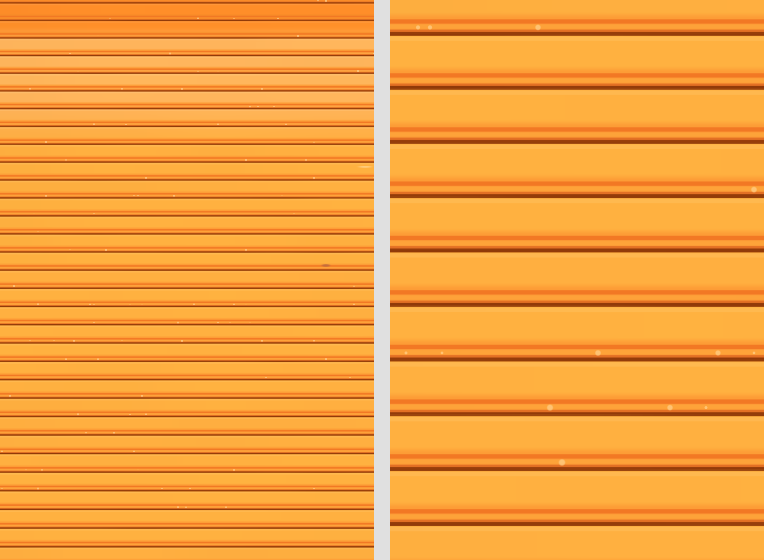
Left: the whole. Right: its middle third, enlarged.
A Shadertoy shader for this texture:

```glsl
// Orange roller shutter: horizontal slats with grooves, dark seams and light wear.
#define FIRST_SEAM 0.0052   // depth of the first seam below the top edge
#define TOP_PITCH 0.03125   // slat height at the top
#define PITCH_GROWTH 3.76e-5 // quadratic growth of the seam spacing
#define SEAM_HALF 0.036     // half width of a seam, in slats
#define SPECK_CELLS 140.0   // speck cells per canvas height
#define SPECK_CHANCE 0.035

const vec3 FACE = vec3(1.00, 0.69, 0.25);
const vec3 PALE = vec3(1.00, 0.71, 0.36);
const vec3 DEEP = vec3(1.00, 0.56, 0.16);
const vec3 SHADE = vec3(0.99, 0.61, 0.21);
const vec3 GROOVE = vec3(0.95, 0.47, 0.14);
const vec3 UNDERCUT = vec3(0.89, 0.44, 0.14);
const vec3 SEAM = vec3(0.56, 0.22, 0.03);

float hash(vec2 p) {
    p = fract(p * vec2(0.1031, 0.1137));
    p += dot(p, p.yx + 33.33);
    return fract((p.x + p.y) * p.x * 43.7);
}

float noise(vec2 p) {
    vec2 i = floor(p), f = fract(p);
    f = f * f * (3.0 - 2.0 * f);
    return mix(mix(hash(i), hash(i + vec2(1, 0)), f.x),
               mix(hash(i + vec2(0, 1)), hash(i + vec2(1, 1)), f.x), f.y);
}

// Soft-edged interval from a to b
float band(float x, float a, float b, float soft) {
    return smoothstep(a - soft, a + soft, x) - smoothstep(b - soft, b + soft, x);
}

// Soft elliptical mark
float mark(vec2 p, vec2 centre, vec2 radius) {
    return 1.0 - smoothstep(0.3, 1.0, length((p - centre) / radius));
}

void mainImage(out vec4 fragColor, in vec2 fragCoord) {
    // x to the right, y down from the top, both in canvas heights
    vec2 pos = vec2(fragCoord.x, iResolution.y - fragCoord.y) / iResolution.y;

    // Invert depth = first + pitch * n + growth * n^2 to find the slat number
    float root = sqrt(TOP_PITCH * TOP_PITCH + 4.0 * PITCH_GROWTH * (pos.y - FIRST_SEAM));
    float slat = (root - TOP_PITCH) / (2.0 * PITCH_GROWTH);
    float row = floor(slat);
    float phase = slat - row;
    float seamDist = abs(phase - floor(phase + 0.5));
    float soft = max(0.6 / (iResolution.y * root), 0.012);

    // Flat face: deep at the top, then pale, then warm yellow
    float deepen = 1.0 - smoothstep(0.045, 0.075, pos.y);
    vec3 face = mix(PALE, FACE, smoothstep(0.17, 0.27, pos.y));
    face = mix(face, DEEP, deepen);
    face *= 1.0 + 0.018 * (noise(vec2(pos.x * 5.0, row * 0.6)) - 0.5);
    face.g += 0.012 * (hash(vec2(row, 7.0)) - 0.5);

    // Slat profile, from the seam downwards
    vec3 shade = mix(SHADE, DEEP * 0.97, deepen);
    vec3 color = mix(face, face + vec3(0.0, 0.03, 0.06), band(phase, 0.05, 0.13, soft));
    color = mix(color, shade, smoothstep(0.58, 0.72, phase));
    color = mix(color, GROOVE, band(phase, 0.73, 0.81, soft));
    color = mix(color, face, 0.35 * band(phase, 0.83, 0.90, soft));
    color = mix(color, UNDERCUT, band(phase, 0.92, 1.1, soft));
    float seam = 1.0 - smoothstep(SEAM_HALF - soft, SEAM_HALF + soft, seamDist);
    color = mix(color, SEAM, seam * (0.88 + 0.12 * noise(vec2(pos.x * 12.0, row))));

    // Small chips along the lower lip
    vec2 cell = vec2(floor(pos.x * SPECK_CELLS), row);
    vec2 chip = vec2(fract(pos.x * SPECK_CELLS) - 0.5, (phase - 0.88) * root * SPECK_CELLS);
    float chipped = step(1.0 - SPECK_CHANCE, hash(cell + 19.0));
    float chipSize = mix(0.15, 0.35, hash(cell + 53.0));
    color = mix(color, vec3(1.0, 0.82, 0.55),
                0.7 * chipped * (1.0 - smoothstep(chipSize * 0.5, chipSize, length(chip))));

    // One pale scratch and one dull scuff
    color = mix(color, vec3(1.0, 0.84, 0.58), 0.7 * mark(pos, vec2(0.652, 0.298), vec2(0.018, 0.0022)));
    color = mix(color, vec3(0.72, 0.40, 0.25), 0.75 * mark(pos, vec2(0.582, 0.474), vec2(0.011, 0.0035)));

    fragColor = vec4(clamp(color, 0.0, 1.0), 1.0);
}
```
